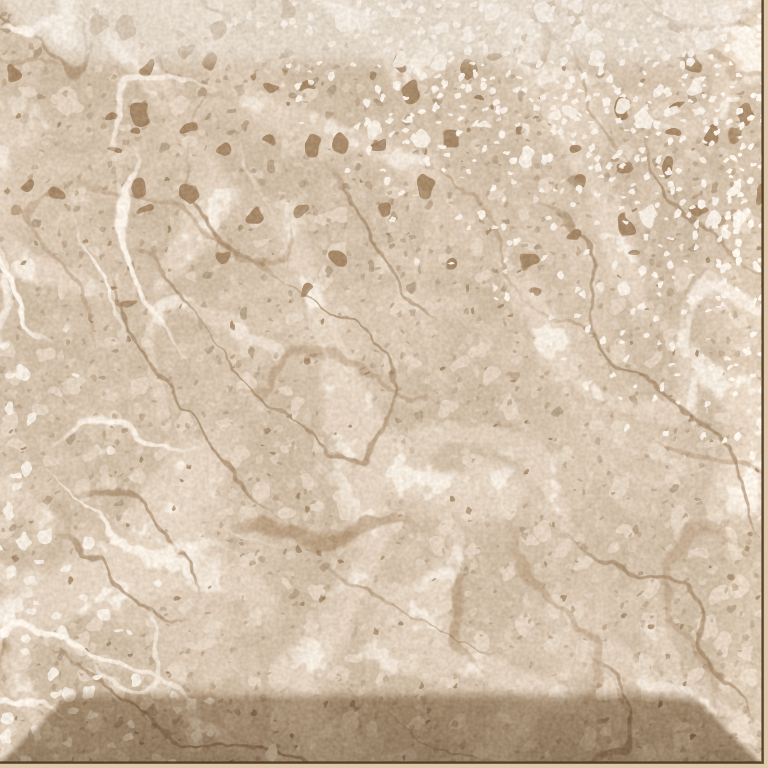
A WebGL 2 fragment shader for this texture:

```glsl
#version 300 es
precision highp float;
// Beveled tile of beige fossil marble: pebbles, flecks, pale veins and brown cracks.
uniform vec2 u_resolution;
out vec4 fragColor;

vec2 hash2(vec2 p) {
  vec3 q = fract(p.xyx * vec3(0.1031, 0.1030, 0.0973));
  q += dot(q, q.yzx + 33.33);
  return fract((q.xx + q.yz) * q.zy);
}

float cornerSlope(vec2 cell, vec2 offset) {
  float angle = 6.2832 * hash2(cell).x;
  return dot(vec2(cos(angle), sin(angle)), offset);
}

// Gradient noise, roughly -0.7 to 0.7
float noise(vec2 p) {
  vec2 i = floor(p), f = fract(p), e = vec2(1, 0);
  vec2 u = f * f * f * (f * (f * 6.0 - 15.0) + 10.0);
  return mix(mix(cornerSlope(i, f), cornerSlope(i + e, f - e), u.x),
             mix(cornerSlope(i + e.yx, f - e.yx), cornerSlope(i + 1.0, f - 1.0), u.x), u.y);
}

vec2 warp(vec2 p) {
  return vec2(noise(p), noise(p + 37.7));
}

// Scattered ragged ellipses; share is the filled part of the cells
float pebbles(vec2 p, float count, float share, float size, float seed) {
  vec2 g = p * count + seed;
  g += 0.22 * warp(g * 2.3);
  float edge = 0.9 * count / u_resolution.y, mask = 0.0;
  for (int j = -1; j <= 1; j++)
    for (int i = -1; i <= 1; i++) {
      vec2 cell = floor(g) + vec2(i, j);
      vec2 place = hash2(cell + seed), kind = hash2(cell + seed + 71.3);
      vec2 d = g - cell - 0.1 - 0.8 * place;
      float tilt = 0.6 + 2.2 * (kind.y - 0.5);
      d = mat2(cos(tilt), -sin(tilt), sin(tilt), cos(tilt)) * d;
      d.y *= 1.1 + 0.7 * place.x;
      float present = smoothstep(0.0, 0.12, share - kind.x);
      float radius = size * (0.6 + 0.6 * kind.y) * present;
      mask = max(mask, present * (1.0 - smoothstep(radius - edge, radius + edge, length(d))));
    }
  return mask;
}

// Broken winding line, stretched along the falling diagonal
float vein(vec2 p, float scale, float width, float seed) {
  vec2 q = p + 0.045 * warp(p * 7.0 + seed) + 0.012 * warp(p * 27.0 + seed)
         + 0.004 * warp(p * 80.0 + seed);
  q = vec2(0.5 * dot(q, vec2(0.6, -0.8)), dot(q, vec2(0.8, 0.6)));
  float away = abs(noise(q * scale + seed)) / scale;
  float whole = smoothstep(-0.18, 0.15, noise(p * 4.5 + seed * 1.7));
  float w = width * (0.35 + whole);
  return whole * (1.0 - smoothstep(w * 0.5, w + 0.0015, away));
}

void main() {
  vec2 p = gl_FragCoord.xy / u_resolution;
  vec3 white = vec3(0.97, 0.94, 0.90), pale = vec3(0.89, 0.83, 0.76);
  vec3 tan_ = vec3(0.73, 0.64, 0.54), brown = vec3(0.61, 0.49, 0.36);

  // Regions with their own mix of grains
  float drift = 0.15 * noise(p * 5.0);
  float upper = smoothstep(0.52, 0.78, p.y + drift);
  float upperRight = smoothstep(1.02, 1.45, p.x * 0.8 + p.y + drift);
  float lowerLeft = smoothstep(0.50, 0.15, p.x + 0.6 * p.y + drift);
  float left = smoothstep(0.42, 0.08, p.x + drift);

  // Ground with soft clouds
  vec3 color = mix(vec3(0.81, 0.735, 0.645), vec3(0.86, 0.79, 0.71),
                   smoothstep(-0.4, 0.5, noise(p * 6.0 + 3.0) + 0.6 * noise(p * 34.0)));

  // Pale pebbles and small tan flecks
  color = mix(color, pale, 0.55 * pebbles(p, 48.0, 0.5, 0.32, 11.0));
  color = mix(color, pale + 0.01, 0.8 * pebbles(p, 23.0, 0.65 - 0.4 * upper, 0.32, 23.0));
  color = mix(color, tan_, 0.75 * pebbles(p, 62.0, 0.38, 0.25, 5.0));
  color = mix(color, tan_ - 0.04, 0.8 * pebbles(p, 36.0, 0.15 + 0.2 * upper, 0.24, 41.0));

  // Broad pale veins with lighter cores
  float broad = max(vein(p, 4.0, 0.018, 8.3), 0.8 * vein(p, 5.5, 0.010, 51.6));
  color = mix(color, pale + 0.02, 0.75 * broad);
  float core = broad * smoothstep(0.12, 0.3, noise(p * 17.0) + 0.4 * noise(p * 70.0));
  color = mix(color, white, 0.85 * core);

  // Brown cracks, widest at the lower left
  float crackZone = smoothstep(0.45, 0.22, p.y + drift) * smoothstep(0.75, 0.3, p.x);
  float crack = vein(p.yx, 5.0, 0.002 + 0.008 * crackZone, 17.4);
  color = mix(color, brown + 0.06, crack * (0.4 + 0.4 * crackZone));
  color = mix(color, brown, 0.6 * vein(p, 6.0, 0.0015, 92.1));

  // Brown pebbles above, white flecks at the upper right and lower left
  color = mix(color, brown + 0.02, 0.9 * pebbles(p, 19.0, 0.58 * upper, 0.23, 67.0));
  color = mix(color, brown, 0.75 * pebbles(p, 58.0, 0.14, 0.24, 83.0));
  color = mix(color, white, pebbles(p, 66.0, 0.04 + 0.62 * upperRight, 0.34, 29.0));
  color = mix(color, white, 0.9 * pebbles(p, 30.0, 0.6 * upperRight - 0.15, 0.33, 97.0));
  color = mix(color, white, 0.9 * pebbles(p, 38.0, 0.55 * lowerLeft, 0.34, 53.0));

  // Thin white veins along the left side
  float thread = max(vein(p, 5.0, 0.0028, 33.2), vein(p.yx, 6.0, 0.002, 64.9));
  color = mix(color, white + 0.02, thread * (0.12 + 0.85 * left));

  // Bevels: light above, shaded below, faint at the sides
  float side = min(p.x, 0.99 - p.x);
  float top = smoothstep(0.90, 0.94, p.y) * smoothstep(-0.012, 0.012, side - 1.0 + p.y);
  float bottom = smoothstep(0.106, 0.085, p.y) * smoothstep(-0.008, 0.008, side + 0.006 - p.y);
  color = mix(color, vec3(0.93, 0.90, 0.86), 0.62 * top);
  color *= mix(vec3(1.0), vec3(0.76, 0.71, 0.64) - 0.8 * (0.09 - p.y), bottom);
  color += 0.025 * smoothstep(0.925, 0.96, p.x) * (1.0 - bottom);

  // Fine grain
  color += 0.055 * noise(p * 210.0) + 0.04 * noise(p * 120.0 + 9.0);

  // Dark joint at the right and bottom, with a light rim outside
  float rim = min(0.993 - p.x, p.y - 0.007);
  color = mix(color, vec3(0.87, 0.79, 0.68), smoothstep(0.001, -0.001, rim));
  color = mix(color, vec3(0.29, 0.21, 0.11), 0.9 * smoothstep(0.0026, 0.0006, abs(rim)));
  fragColor = vec4(clamp(color, 0.0, 1.0), 1.0);
}
```
